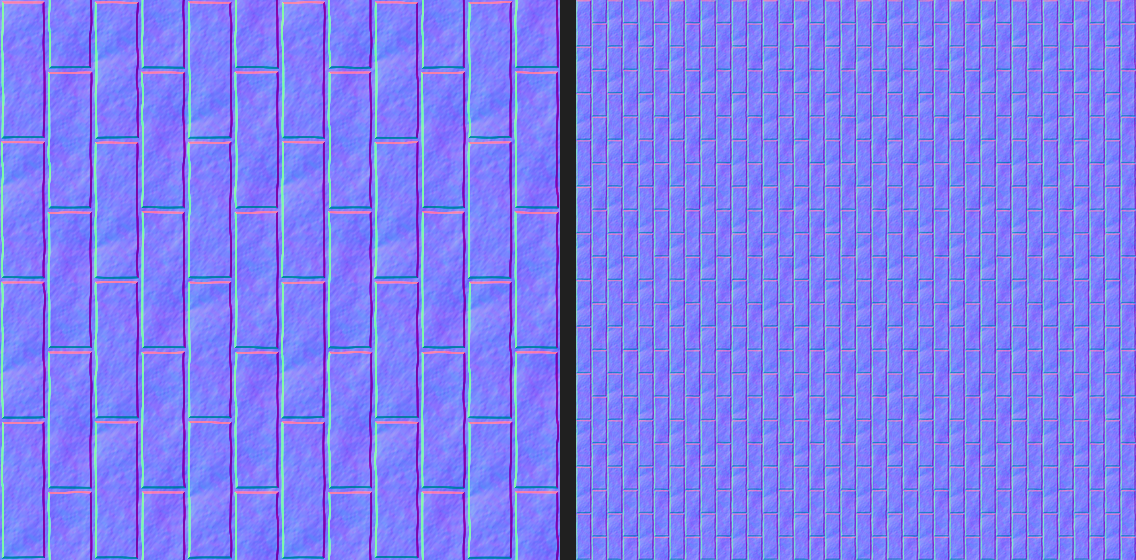
Left: one tile. Right: repeated 3 by 3.
A Shadertoy shader for this texture map:

```glsl
// Tangent-space normal map of upright bricks in half-offset columns with bevelled, wavy edges.

const vec2 GRID = vec2(12.0, 4.0);           // columns, bricks per column
const float JOINT = 0.0031;                  // half width of the gap between bricks
const float BEVEL = 0.0031;                  // width of the sloped rim
const float RIM_SLOPE = 3.4;
const vec2 WOBBLE = vec2(0.0030, 0.0018);    // bend of the long and short edges
const float WOBBLE_FREQ = 30.0;
const float GRAIN_SLOPE = 0.016;
const float GRAIN_GAIN = 0.55;               // height kept from octave to octave
const float SAMPLE_STEP = 0.0008;            // half the width of the slope filter

float hash(vec2 p) {
    vec3 q = fract(p.xyx * 0.1031);
    q += dot(q, q.yzx + 33.33);
    return fract((q.x + q.y) * q.z);
}

// Value noise that wraps after a whole number of lattice cells.
float wrapNoise(vec2 p, float period) {
    vec2 i = floor(p);
    vec2 f = p - i;
    f = f * f * f * (f * (f * 6.0 - 15.0) + 10.0);
    vec2 a = mod(i, period);
    vec2 b = mod(i + 1.0, period);
    return mix(mix(hash(a), hash(vec2(b.x, a.y)), f.x),
               mix(hash(vec2(a.x, b.y)), hash(b), f.x), f.y);
}

// Raised brick faces with a straight ramp down to the joints.
float brickHeight(vec2 uv) {
    vec2 cell = uv * GRID;
    cell.y += 0.5 * mod(floor(cell.x), 2.0);
    vec2 id = mod(floor(cell), GRID);
    vec2 local = (fract(cell) - 0.5) / GRID;

    // Each brick takes its own patch of noise to bend its edges.
    vec2 seed = 64.0 * vec2(hash(id + 3.0), hash(id + 41.0));
    vec2 q = local * WOBBLE_FREQ + seed;
    vec2 bend = vec2(wrapNoise(q, 64.0), wrapNoise(q + 23.5, 64.0)) - 0.5;

    vec2 inset = 0.5 / GRID - abs(local + WOBBLE * bend);
    float rim = clamp((min(inset.x, inset.y) - JOINT) / BEVEL, 0.0, 1.0);
    return RIM_SLOPE * BEVEL * rim;
}

// Slightly slanted grain: the integer skew keeps every octave seamless.
float grainHeight(vec2 uv) {
    vec2 skewed = vec2(4.0 * uv.x - 3.0 * uv.y, 2.0 * uv.x + 3.0 * uv.y);
    float height = 0.0;
    float freq = 3.0;
    float amplitude = 1.0 / freq;
    for (int octave = 0; octave < 5; octave++) {
        height += amplitude * wrapNoise(skewed * freq, freq);
        freq *= 2.0;
        amplitude *= GRAIN_GAIN;
    }
    return GRAIN_SLOPE * height;
}

float surfaceHeight(vec2 uv) {
    return brickHeight(uv) + grainHeight(uv);
}

vec2 surfaceSlope(vec2 uv, float stepSize) {
    vec2 e = vec2(stepSize, 0.0);
    return vec2(surfaceHeight(uv + e.xy) - surfaceHeight(uv - e.xy),
                surfaceHeight(uv + e.yx) - surfaceHeight(uv - e.yx)) / (2.0 * stepSize);
}

void mainImage(out vec4 fragColor, in vec2 fragCoord) {
    vec2 uv = fragCoord / iResolution.xy;
    vec2 slope = surfaceSlope(uv, SAMPLE_STEP);

    // Red holds the vertical slope, green the horizontal one.
    vec3 normal = normalize(vec3(-slope.y, slope.x, 1.0));
    fragColor = vec4(0.5 + 0.5 * normal, 1.0);
}
```
